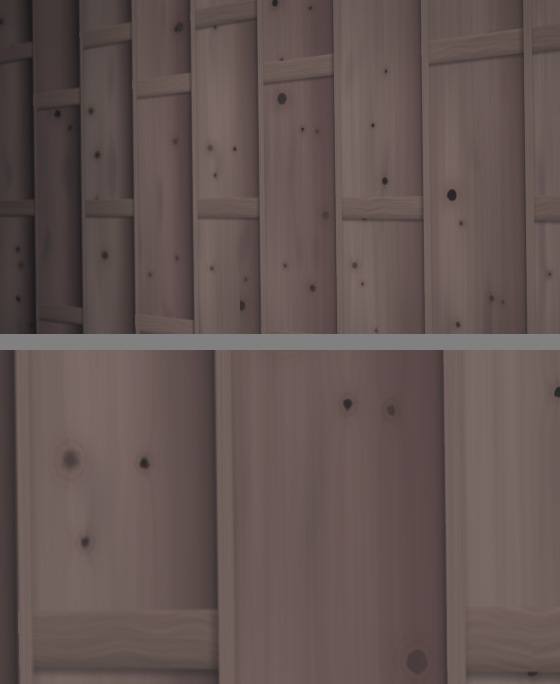
Top, the full canvas; bottom, a detail of the centre.
Reproduce this texture procedurally as a WebGL 2 fragment shader.

```glsl
#version 300 es
precision highp float;

uniform vec2 u_resolution;
out vec4 outColor;

#define FIRST_STUD 0.0612   // x of stud zero, in canvas widths
#define BAY_STEP 0.0793     // bay width at stud zero
#define PERSPECTIVE 0.0524  // growth of the bays toward the right
#define LEAN 0.0075         // sideways drift of studs over the height
#define HORIZON 0.378       // height where rungs run level
#define FACE 0.075          // stud face, share of a bay
#define RUNG_HALF 0.0235    // half thickness of a rung
#define KNOT_CELL 0.105     // vertical spacing of knot cells
#define GRAIN 0.065         // contrast of the wood grain

const vec3 PALE_WOOD = vec3(0.452, 0.396, 0.376);
const vec3 ROSY_WOOD = vec3(0.395, 0.318, 0.315);
const vec3 RUNG_WOOD = vec3(0.428, 0.364, 0.345);
const vec3 SHADOW = vec3(0.140, 0.138, 0.150);

float hash(vec2 p) {
  vec3 q = fract(p.xyx * vec3(0.1031, 0.1030, 0.0973));
  q += dot(q, q.yzx + 33.33);
  return fract((q.x + q.y) * q.z);
}

// Gradient noise, roughly -0.7 to 0.7
float corner(vec2 cell, vec2 offset) {
  float angle = 6.2832 * hash(cell);
  return dot(vec2(cos(angle), sin(angle)), offset);
}

float noise(vec2 p) {
  vec2 i = floor(p), f = fract(p);
  vec2 w = f * f * f * (f * (f * 6.0 - 15.0) + 10.0);
  vec2 e = vec2(0.0, 1.0);
  return mix(mix(corner(i, f), corner(i + e.yx, f - e.yx), w.x),
             mix(corner(i + e, f - e), corner(i + e.yy, f - e.yy), w.x), w.y);
}

float grain(vec2 p) {
  return noise(p) + 0.6 * noise(p * vec2(2.7, 1.6) + 17.0);
}

// Signed height from the nearest rung; rows alternate between bays
float rungOffset(float bay, float y) {
  bool odd = mod(bay, 2.0) > 0.5;
  bool last = bay > 6.5;
  float upper = odd && !last ? 0.474 + 0.03 * step(4.5, bay) : 0.317;
  float lower = odd ? 0.0 : -0.308;
  float a = y - upper, b = y - lower;
  return abs(a) < abs(b) ? a : b;
}

// x: dark core, y: brown halo, z: bend of the grain
vec3 knots(float bay, float across, float y, float width, float scale, float blur, float density) {
  vec3 sum = vec3(0.0);
  float row = floor(y / KNOT_CELL);
  for (int j = -1; j <= 1; j++) {
    for (int n = 0; n < 2; n++) {
      vec2 id = vec2(bay * 7.0 + 40.0 + float(n) * 101.0, row + float(j) + 60.0);
      float present = step(hash(id + 3.7), density);
      vec2 centre = vec2(mix(0.2, 0.93, hash(id + 11.3)),
                         (row + float(j) + mix(0.15, 0.85, hash(id + 23.9))) * KNOT_CELL);
      vec2 d = vec2((across - centre.x) * width, (y - centre.y) * scale);
      float radius = mix(0.0042, 0.014, pow(hash(id + 31.1), 4.0));
      float dist = length(d * vec2(1.0, 0.8)) + 0.002 * noise(d * 160.0 + id);
      float core = smoothstep(radius + blur, radius - blur, dist);
      float rings = 0.75 + 0.25 * sin(dist * 900.0);
      float halo = exp(-dist * dist / (radius * radius * 6.0)) * rings;
      sum += present * vec3(core * mix(0.4, 0.95, hash(id + 47.0)), halo,
                            exp(-dot(d, d) / 0.0006) * sign(d.x));
    }
  }
  return sum;
}

void main() {
  vec2 uv = gl_FragCoord.xy / u_resolution;
  float aspect = u_resolution.x / u_resolution.y;

  // Perspective coordinates of the wall
  float d = uv.x + (uv.y - 0.5) * LEAN - FIRST_STUD;
  float depth = BAY_STEP + PERSPECTIVE * d;
  float k = d / depth;
  float bay = floor(k), across = fract(k);
  float width = depth * depth / BAY_STEP * aspect;
  float scale = 1.0 / (1.0 - PERSPECTIVE * k);
  float y = (uv.y - HORIZON) / scale;
  float focus = smoothstep(0.0, 0.65, uv.x);
  float blur = mix(0.0045, 0.001, focus) + 0.6 / u_resolution.y;

  // Back panels with upright grain, stains and knots
  float rosy = (1.0 - mod(bay, 2.0)) * smoothstep(1.0, 0.55, uv.x);
  float tint = 0.05 + 0.42 * rosy + 0.12 * hash(vec2(bay + 9.0, 4.0)) + 0.3 * smoothstep(0.25, 0.95, across);
  vec3 color = mix(PALE_WOOD, ROSY_WOOD, tint);
  vec3 knot = knots(bay, across, y, width, scale, blur, mix(0.16, 0.5, focus));
  vec2 wood = vec2(across * width / scale + bay * 3.1 + knot.z * 0.006, y);
  float fine = grain(wood * vec2(95.0, 2.6)) * mix(0.3, 1.0, focus);
  float broad = noise(wood * vec2(16.0, 2.2) + 5.0);
  color *= 1.0 + GRAIN * fine + 0.13 * broad;
  float stain = smoothstep(0.22, 0.6, noise(wood * vec2(24.0, 5.0) + 71.0));
  color = mix(color, color * vec3(0.76, 0.77, 0.82), stain * 0.5);
  color *= 1.0 - knot.y * vec3(0.12, 0.17, 0.18);
  color = mix(color, SHADOW, min(knot.x, 0.95));

  // Shade beside the studs, deepest in the far bays
  float side = across > 0.5 ? across - 1.0 : across;
  color = mix(color, ROSY_WOOD * mix(0.55, 0.84, focus), 0.65 * smoothstep(0.55, 1.0, across));
  float reach = side < 0.0 ? mix(0.085, 0.022, focus) : 0.03;
  color = mix(color, SHADOW * mix(0.9, 1.0, focus), mix(1.0, 0.5, focus) * exp(-abs(side) / reach));

  // Rungs with level grain and a shadow underneath
  float r = rungOffset(bay, y);
  float soft = blur / scale;
  float under = smoothstep(-RUNG_HALF - 0.01, -RUNG_HALF, r) * smoothstep(0.0, -RUNG_HALF, r);
  color = mix(color, SHADOW, 0.45 * under);
  float level = grain(vec2(wood.x * 9.0, (r + 0.012 * noise(wood * vec2(22.0, 8.0))) * 190.0) + bay * 13.0);
  vec3 rung = RUNG_WOOD * (0.92 + 0.12 * hash(vec2(bay + 20.0, floor(y * 3.0) + 8.0)));
  rung *= 1.0 + 0.08 * level * mix(0.4, 1.0, focus);
  rung *= 1.0 + 0.06 * smoothstep(0.7, 1.0, r / RUNG_HALF) - 0.12 * smoothstep(-0.4, -1.0, r / RUNG_HALF);
  rung *= 1.0 - 0.22 * smoothstep(0.94, 1.0, across);
  color = mix(color, rung, smoothstep(RUNG_HALF + soft, RUNG_HALF - soft, abs(r)));

  // Narrow stud faces
  float fromFace = abs(fract(k + 0.5 - FACE * 0.5) - 0.5) - FACE * 0.5;
  float edge = blur / width;
  vec3 face = mix(PALE_WOOD, ROSY_WOOD, 0.25) * (1.0 + 0.05 * grain(vec2(k * 90.0, y * 4.0)));
  color *= 1.0 - 0.1 * exp(-abs(fromFace) / 0.012);
  color = mix(color, face, smoothstep(edge, -edge, fromFace));

  // Light falls off to the left and slightly at the other borders
  vec3 light = mix(vec3(0.57, 0.575, 0.59), vec3(1.0), smoothstep(-0.02, 0.36, uv.x));
  light *= 1.0 - 0.06 * smoothstep(0.75, 1.0, uv.x) - 0.09 * smoothstep(0.65, 1.0, uv.y);
  light *= 1.0 - 0.05 * smoothstep(0.2, 0.0, uv.y);
  outColor = vec4(color * light, 1.0);
}
```
